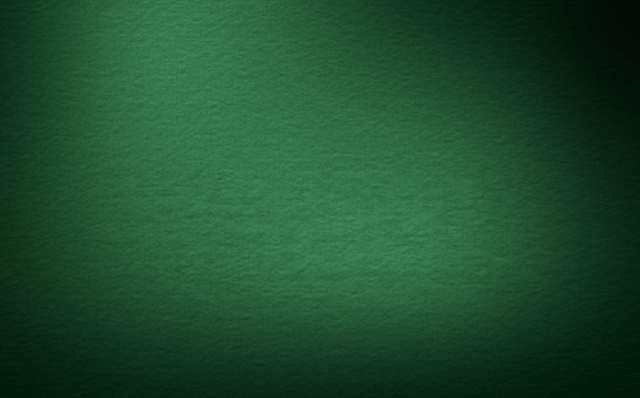
Reproduce this texture procedurally as a Shadertoy shader.

```glsl
// Brushed green leather with soft overlapping glows, dark edges and a fine fibrous grain.

float hash(vec2 p) {
    return fract(sin(dot(p, vec2(127.1, 311.7))) * 43758.5453);
}

float noise(vec2 p) {
    vec2 cell = floor(p), f = fract(p);
    f = f * f * (3.0 - 2.0 * f);
    return mix(mix(hash(cell), hash(cell + vec2(1, 0)), f.x),
               mix(hash(cell + vec2(0, 1)), hash(cell + vec2(1, 1)), f.x), f.y);
}

// Gaussian glow with separate radii: left, right, below, above
float glow(vec2 uv, vec2 center, vec4 radii) {
    vec2 d = uv - center;
    d /= vec2(d.x < 0.0 ? radii.x : radii.y, d.y < 0.0 ? radii.z : radii.w);
    return exp(-dot(d, d));
}

// Layered fibers, stretched sideways and gently bent
float fibers(vec2 p) {
    p.y += 0.012 * noise(p * vec2(12.0, 18.0)) - 0.04 * p.x;
    float sum = 0.0, weight = 0.5;
    vec2 scale = vec2(52.0, 110.0);
    for (int i = 0; i < 3; i++) {
        sum += weight * (noise(p * scale + float(i) * 17.3) - 0.5);
        scale *= vec2(1.7, 1.4);
        weight *= 0.85;
    }
    return sum;
}

float segment(vec2 p, vec2 a, vec2 b) {
    vec2 pa = p - a, ba = b - a;
    return length(pa - ba * clamp(dot(pa, ba) / dot(ba, ba), 0.0, 1.0));
}

void mainImage(out vec4 fragColor, in vec2 fragCoord) {
    vec2 uv = fragCoord / iResolution.xy;
    vec2 p = fragCoord / iResolution.y;

    // Upper left, lower right and central lights, screened together
    float upper = 0.85 * glow(uv, vec2(0.27, 0.92), vec4(0.22, 0.31, 0.6, 0.5));
    float lower = 0.82 * glow(uv, vec2(0.61, 0.38), vec4(0.46, 0.29, 0.27, 0.38));
    float middle = 0.4 * glow(uv, vec2(0.5, 0.62), vec4(0.3, 0.38, 0.3, 0.28));
    float light = 1.0 - (1.0 - upper) * (1.0 - lower) * (1.0 - middle);

    // Worn band across the middle, with ragged streaks
    float band = smoothstep(0.17, 0.28, uv.y) * smoothstep(0.62, 0.53, uv.y)
               * smoothstep(0.08, 0.3, uv.x) * smoothstep(0.95, 0.78, uv.x);
    float streaks = noise(p * vec2(3.0, 90.0)) + noise(p * vec2(7.0, 150.0)) - 1.0;
    float flecks = noise(p * vec2(40.0, 90.0) + 5.0) - 0.5;

    // Embossed grain: the slope of the fibers, seen from above
    float relief = fibers(p) - fibers(p + vec2(0.002, -0.005));
    float speckle = hash(floor(p * 318.0)) - 0.5;

    float grain = 0.16 * relief + 0.09 * speckle + 0.02 * streaks
                + band * (0.06 * flecks + 0.015 * streaks + 0.08 * fibers(p + 3.0));

    // Faint slanted crease
    float crease = segment(p, vec2(1.17, 0.3), vec2(1.37, 0.385));
    grain += 0.03 * smoothstep(0.005, 0.0, crease);

    light += grain * (0.35 + 0.9 * light);

    vec3 color = mix(vec3(-0.008, 0.085, 0.03), vec3(0.247, 0.535, 0.343), light);

    // Olive tint at the left edge, near black in the upper right corner
    color += vec3(0.012, 0.004, -0.004) * glow(uv, vec2(0.0, 0.3), vec4(0.1, 0.1, 0.2, 0.25));
    color *= 1.0 - 0.55 * glow(uv, vec2(1.0, 0.95), vec4(0.15, 0.15, 0.4, 0.4));

    fragColor = vec4(clamp(color, 0.0, 1.0), 1.0);
}
```
